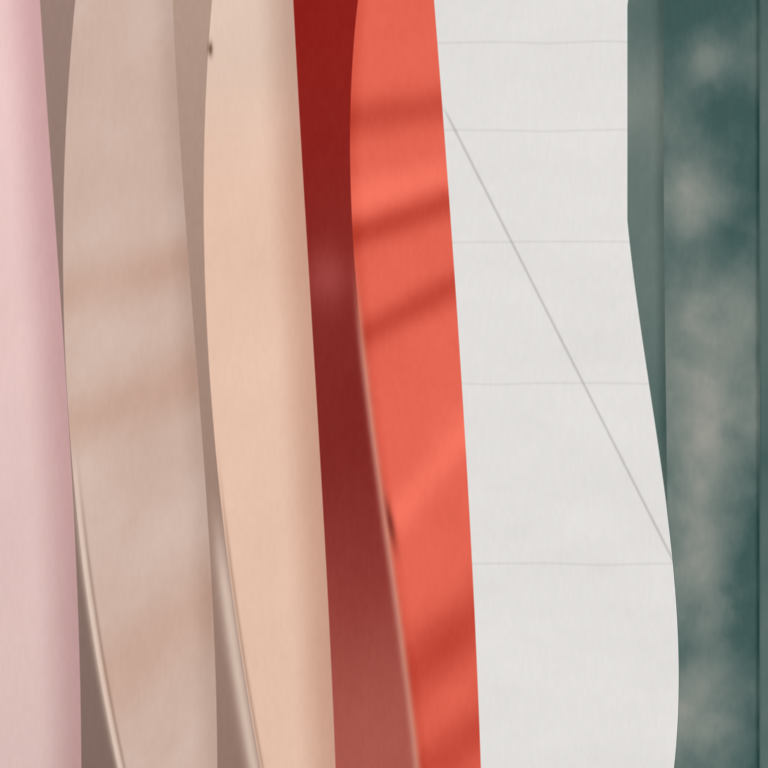
A WebGL 1 fragment shader for this texture:

```glsl
precision highp float;
uniform vec2 u_resolution;

// Cloth borders: x at four equal steps from top to bottom
const vec4 PINK_R = vec4(.052, .075, .096, .106);
const vec4 BEIGE_L = vec4(.098, .082, .100, .154);
const vec4 BEIGE_R = vec4(.225, .245, .270, .283);
const vec4 PEACH_L = vec4(.276, .266, .289, .339);
const vec4 PEACH_R = vec4(.382, .401, .421, .437);
const vec4 RED_L = vec4(.466, .461, .499, .543);
const vec4 RED_R = vec4(.565, .590, .611, .626);
const vec4 GREEN_L = vec4(.818, .822, .869, .878);
const vec4 GREEN_FOLD = vec4(.864, .865, .869, .872);
const vec3 WALL = vec3(.885, .875, .862);
const vec3 TEAL = vec3(.25, .35, .34);
const vec3 MIST = vec3(.60, .60, .57);
const vec3 HEM = vec3(.88, .79, .73);
const float SOFTNESS = .0014;

float hash(vec2 p) {
  p = fract(p * vec2(.1031, .1137));
  p += dot(p, p.yx + 33.33);
  return fract((p.x + p.y) * p.x * 17.0);
}

float noise(vec2 p) {
  vec2 i = floor(p), f = fract(p);
  f = f * f * (3.0 - 2.0 * f);
  return mix(mix(hash(i), hash(i + vec2(1, 0)), f.x),
             mix(hash(i + vec2(0, 1)), hash(i + vec2(1, 1)), f.x), f.y);
}

float fbm(vec2 p) {
  float sum = 0.0, amp = .5;
  for (int i = 0; i < 5; i++) {
    sum += amp * noise(p);
    p = mat2(1.6, 1.2, -1.2, 1.6) * p + 7.3;
    amp *= .5;
  }
  return sum;
}

// Cubic through the four border positions
float border(vec4 e, float t) {
  float u = 3.0 * t, a = u - 1.0, b = u - 2.0, c = u - 3.0;
  return -a * b * c / 6.0 * e.x + u * b * c / 2.0 * e.y
       - u * a * c / 2.0 * e.z + u * a * b / 6.0 * e.w;
}

float rightOf(float x, float e) {
  float s = max(SOFTNESS, .7 / u_resolution.x);
  return smoothstep(-s, s, x - e);
}

float bell(float d, float w) { return exp(-d * d / (w * w)); }

float blob(vec2 p, vec2 c, vec2 r) {
  vec2 d = (p - c) / r;
  return exp(-dot(d, d));
}

// Soft crease rising to the right
float crease(vec2 p, vec2 c, float slope, float w) {
  return bell(p.y - c.y + slope * (p.x - c.x), w);
}

vec3 wallColor(vec2 p) {
  vec3 c = WALL + .035 * (fbm(p * vec2(9, 22)) - .5);
  // Joints spread in a geometric series
  float y = .055, gap = .1146;
  for (int i = 0; i < 5; i++) {
    float wave = .003 * (noise(vec2(p.x * 14.0, float(i) * 5.0)) - .5);
    c -= .035 * bell(p.y - y - wave, .0018);
    y += gap;
    gap *= 1.27;
  }
  float cord = (p.x - .579 - .507 * (p.y - .143)) * .89;
  return c - .11 * bell(cord, .0019) * smoothstep(.13, .16, p.y);
}

vec3 redColor(vec2 p, float left) {
  float shade = .10 * crease(p, vec2(.52, .145), .15, .025)
    + .14 * crease(p, vec2(.52, .285), .35, .022)
    + .12 * crease(p, vec2(.53, .405), .55, .022)
    + .13 * crease(p, vec2(.57, .85), .9, .055)
    + .12 * crease(p, vec2(.59, .98), .8, .045)
    - .07 * crease(p, vec2(.52, .245), .3, .03)
    - .06 * crease(p, vec2(.56, .62), 1.2, .035);
  shade += .05 * (fbm(p * vec2(12, 18)) - .5);
  vec3 c = vec3(.895, .40, .325) - shade * vec3(1.0, .9, .8);
  c -= .05 * smoothstep(.02, .0, p.x - left);
  float slit = blob(p, vec2(.507 + .2 * (p.y - .68), .68), vec2(.006, .032));
  return mix(c, vec3(.36, .11, .09), .75 * slit);
}

vec3 greenColor(vec2 p) {
  vec2 q = p + .035 * (vec2(fbm(p * 16.0), fbm(p * 16.0 + 30.0)) - .5);
  float m = .08 + .75 * blob(q, vec2(.905, .26), vec2(.045, .055))
    + .35 * blob(q, vec2(.92, .075), vec2(.035, .025))
    + .75 * blob(q, vec2(.90, .50), vec2(.10, .12))
    + .65 * blob(q, vec2(.90, .70), vec2(.05, .14))
    + .60 * blob(q, vec2(.90, .92), vec2(.06, .07))
    + .30 * blob(q, vec2(.97, .42), vec2(.04, .06))
    - .30 * blob(q, vec2(.975, .74), vec2(.03, .12))
    + .9 * (fbm(p * vec2(16, 13)) - .48);
  return mix(TEAL, MIST, clamp(m, 0.0, 1.0));
}

void main() {
  vec2 uv = gl_FragCoord.xy / u_resolution;
  vec2 p = vec2(uv.x, 1.0 - uv.y);
  float x = p.x, t = p.y;
  float pinkR = border(PINK_R, t), beigeL = border(BEIGE_L, t);
  float beigeR = border(BEIGE_R, t), peachL = border(PEACH_L, t);
  float peachR = border(PEACH_R, t), redL = border(RED_L, t);
  float greenL = max(border(GREEN_L, t), .817);
  float fold = max(border(GREEN_FOLD, t), greenL);
  float mottle = fbm(p * vec2(9, 7) + vec2(0, x * 5.0)) - .5;

  // Pale cloths and the shadows between them
  vec3 c = mix(vec3(.94, .80, .79), vec3(.85, .735, .715), t);
  c -= vec3(.12, .15, .14) * smoothstep(.06, .0, pinkR - x) - .04 * mottle;
  c = mix(c, mix(vec3(.60, .50, .465), vec3(.50, .41, .375), t), rightOf(x, pinkR));
  vec3 beige = vec3(.81, .705, .65) + vec3(.08, .11, .12) * mottle;
  beige -= vec3(.03, .06, .07) * (crease(p, vec2(.17, .36), .3, .035)
    + crease(p, vec2(.20, .51), .4, .04) + crease(p, vec2(.2, .84), .8, .06));
  beige -= .06 * smoothstep(.035, .0, beigeR - x);
  c = mix(c, beige, rightOf(x, beigeL));
  c = mix(c, mix(vec3(.70, .59, .53), vec3(.57, .46, .41), t), rightOf(x, beigeR));
  vec3 peach = mix(vec3(.88, .775, .71), vec3(.90, .755, .67), smoothstep(0.0, .3, t));
  peach -= vec3(.11, .14, .14) * smoothstep(.055, .0, peachR - x) - .05 * mottle;
  c = mix(c, peach, rightOf(x, peachL));

  // Red cloth and its shaded side
  vec3 wine = mix(vec3(.56, .13, .11), vec3(.50, .16, .145), smoothstep(0.0, .5, t));
  wine = mix(wine, vec3(.66, .34, .30), smoothstep(.55, 1.0, t));
  wine += .10 * blob(p, vec2(.425, .36), vec2(.03, .04)) + .04 * mottle;
  c = mix(c, wine, rightOf(x, peachR));
  c = mix(c, redColor(p, redL), rightOf(x, redL));

  // Turned hems
  c = mix(c, HEM, .8 * bell(x - beigeL - .002, .005) * smoothstep(.55, .75, t));
  c = mix(c, HEM, .8 * bell(x - peachL + .008, .009) * smoothstep(.62, .78, t));
  c = mix(c, vec3(.80, .55, .48), .75 * bell(x - redL, .005) * smoothstep(.3, .48, t));
  c -= .13 * (bell(x - beigeL - .008, .0025) + bell(x - peachL - .003, .0025))
    * smoothstep(.55, .75, t);
  c -= .4 * blob(p, vec2(.274, .064), vec2(.003, .009));

  // Wall and green cloth
  c = mix(c, wallColor(p), rightOf(x, border(RED_R, t)));
  vec3 side = mix(TEAL, MIST, .32 + .3 * bell(t - .14, .07) + .5 * mottle);
  side -= .07 * smoothstep(.015, .0, fold - x);
  c = mix(c, side, rightOf(x, greenL));
  c = mix(c, greenColor(p), rightOf(x, fold));
  c = mix(c, mix(TEAL, MIST, .25 + .5 * mottle), rightOf(x, .989));
  c -= .09 * bell(x - .987, .003);

  // Fine weave
  c += .012 * (noise(p * vec2(260, 90)) - .5);
  gl_FragColor = vec4(clamp(c, 0.0, 1.0), 1.0);
}
```
